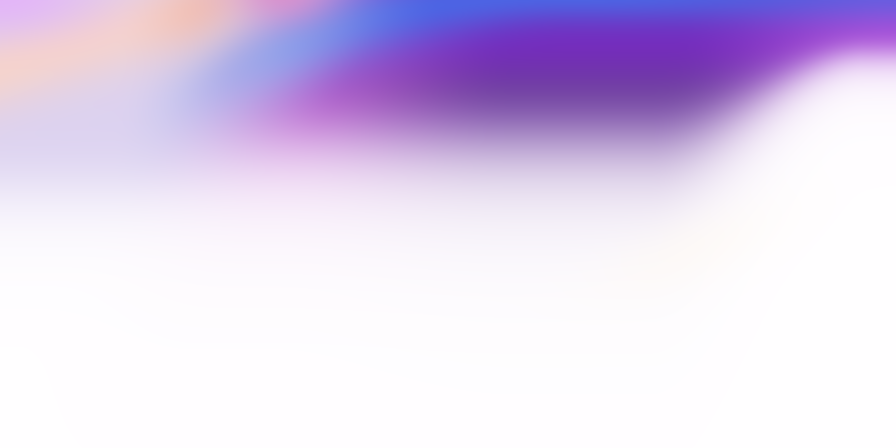
Reproduce this background procedurally as a Shadertoy shader.

```glsl
// Soft bell falloff of an offset measured in units of its spread
float bell(float offset) {
    return exp(-offset * offset);
}

float glow(vec2 p, vec2 center, vec2 spread) {
    vec2 q = (p - center) / spread;
    return exp(-dot(q, q));
}

// Falls from one to zero, crossing one half at the given depth
float fade(float depth, float halfDepth, float steepness) {
    return 1.0 / (1.0 + pow(max(depth, 0.0) / halfDepth, steepness));
}

void mainImage(out vec4 fragColor, in vec2 fragCoord) {
    // x spans 0 to 2, depth runs downward from the top edge
    vec2 p = fragCoord / iResolution.y;
    p.x *= 2.0 * iResolution.y / iResolution.x;
    float depth = 1.0 - p.y;
    vec2 q = vec2(p.x, depth);

    vec3 white = vec3(1.0, 0.995, 1.0);
    vec3 lavender = vec3(0.86, 0.82, 0.94);
    vec3 orchid = vec3(0.70, 0.33, 0.79);
    vec3 violet = mix(vec3(0.46, 0.17, 0.74), vec3(0.41, 0.21, 0.61),
                      smoothstep(0.08, 0.23, depth));
    vec3 magenta = vec3(0.67, 0.30, 0.84);
    vec3 blue = vec3(0.30, 0.39, 0.89);
    vec3 paleBlue = vec3(0.58, 0.65, 0.92);
    vec3 peach = vec3(0.96, 0.83, 0.80);
    vec3 pink = vec3(0.89, 0.71, 0.97);

    // Pale haze on the left
    vec3 haze = mix(white, lavender, fade(depth, 0.43, 9.0));

    // Violet cloud whose lower edge rises on the right
    vec3 cloudColor = mix(orchid, violet, smoothstep(0.62, 1.15, p.x));
    cloudColor = mix(cloudColor, magenta, smoothstep(1.5, 2.0, p.x));
    float cloudEdge = mix(0.318, 0.125, smoothstep(1.45, 1.93, p.x));
    vec3 cloud = mix(white, cloudColor, fade(depth, cloudEdge, 5.6));
    float slantedX = p.x + 0.6 * (depth - 0.2);
    vec3 color = mix(haze, cloud, smoothstep(0.38, 0.78, slantedX));

    // Blue ribbon curving up to the top edge
    float bend = max(1.25 - p.x, 0.0);
    float ribbonDepth = 0.3 * bend * bend - 0.01;
    float ribbonWidth = mix(0.10, 0.06, smoothstep(0.6, 1.3, p.x));
    float ribbon = bell((depth - ribbonDepth) / ribbonWidth)
                 * smoothstep(0.25, 0.68, p.x)
                 * mix(1.0, 0.7, smoothstep(1.3, 2.0, p.x));
    color = mix(color, mix(paleBlue, blue, smoothstep(0.55, 1.0, p.x)), ribbon);

    // Diagonal peach band with pink glows along the top
    float band = bell((depth - 0.15 + 0.3 * p.x) / 0.095)
               * (1.0 - smoothstep(0.4, 0.68, p.x));
    color = mix(color, mix(peach, vec3(0.94, 0.74, 0.69),
                smoothstep(0.25, 0.5, p.x)), band);
    color = mix(color, pink, glow(q, vec2(0.0, -0.01), vec2(0.22, 0.09)));
    color = mix(color, vec3(0.86, 0.55, 0.79),
                0.85 * glow(q, vec2(0.63, -0.02), vec2(0.11, 0.07)));

    // Faint cream tint under the cloud
    vec2 tilted = vec2(q.x, q.y + 0.35 * (q.x - 1.54));
    color = mix(color, vec3(1.0, 0.98, 0.95),
                0.5 * glow(tilted, vec2(1.54, 0.56), vec2(0.2, 0.08)));

    fragColor = vec4(color, 1.0);
}
```
